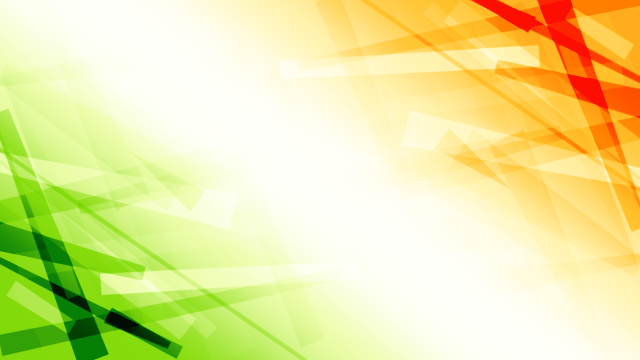
Reproduce this background procedurally as a Shadertoy shader.

```glsl
vec3 hash3(float n) {
    vec3 v = fract(vec3(n) * vec3(0.1031, 0.1130, 0.0973));
    v += dot(v, v.yzx + 33.33);
    return fract((v.xxy + v.yzz) * v.zyx);
}

// Tapered strip from a to b, with half widths w.x and w.y at its ends
float strip(vec2 q, vec2 a, vec2 b, vec2 w) {
    vec2 along = b - a;
    float len = length(along);
    vec2 dir = along / len;
    vec2 local = vec2(dot(q - a, dir), dot(q - a, vec2(-dir.y, dir.x)));
    float halfWidth = mix(w.x, w.y, clamp(local.x / len, 0.0, 1.0));
    float aa = 1.0 / iResolution.y;
    float ends = smoothstep(-aa, aa, min(local.x, len - local.x));
    return ends * smoothstep(aa, -aa, abs(local.y) - halfWidth);
}

// Translucent shards in four families of direction
float shards(vec2 q) {
    float sum = 0.0;
    for (int i = 0; i < 36; i++) {
        float n = float(i);
        vec3 r = hash3(n + 7.0);
        vec3 s = hash3(n + 71.0);
        int family = i % 4;
        float angle = family == 0 ? -1.17 : family == 1 ? -0.25 : family == 2 ? -0.62 : 0.16;
        angle += 0.2 * (s.x - 0.5);
        vec2 dir = vec2(cos(angle), sin(angle));
        vec2 center = r.xy * vec2(1.15, 0.95);
        vec2 reach = dir * mix(0.25, 0.7, s.y);
        vec2 widths = mix(vec2(0.008, 0.02), vec2(0.05, 0.08), vec2(s.z, r.z));
        sum += (fract(r.z * 7.0) - 0.45) * 0.22 * strip(q, center - reach, center + reach, widths);
    }
    return sum;
}

// Ink density around a corner at the origin
float density(vec2 q, float spread) {
    float level = 1.0 - q.x / 1.15 - q.y / 0.92 + spread;
    float fade = pow(smoothstep(-0.5, 0.75, level), 1.7);
    float d = 0.48 + shards(q);

    // Dark crossing strips
    d += 0.27 * strip(q, vec2(0.0, 0.69), vec2(0.26, 0.0), vec2(0.025, 0.045));
    d += 0.22 * strip(q, vec2(-0.05, 0.355), vec2(0.40, 0.24), vec2(0.042, 0.02));
    d += 0.24 * strip(q, vec2(-0.05, 0.302), vec2(0.50, 0.02), vec2(0.008, 0.02));
    d += 0.28 * strip(q, vec2(0.30, 0.125), vec2(0.47, 0.04), vec2(0.024, 0.01));
    d += 0.16 * strip(q, vec2(-0.05, 0.618), vec2(0.85, -0.003), vec2(0.006, 0.006));
    d += 0.25 * strip(q, vec2(0.36, 0.58), vec2(0.55, 0.44), vec2(0.0, 0.035));
    d += 0.14 * strip(q, vec2(0.0, 0.04), vec2(0.95, 0.24), vec2(0.03, 0.015));

    // Pale strips
    d -= 0.20 * strip(q, vec2(0.28, 0.21), vec2(1.0, 0.25), vec2(0.03, 0.025));
    d -= 0.18 * strip(q, vec2(-0.05, 0.56), vec2(0.65, 0.41), vec2(0.025, 0.05));
    d -= 0.16 * strip(q, vec2(0.03, 0.20), vec2(0.20, 0.09), vec2(0.025, 0.02));
    return clamp(fade * d, 0.0, 1.0);
}

vec3 greenInk(float d) {
    vec3 c = mix(vec3(1.0, 1.0, 0.99), vec3(0.93, 0.99, 0.68), smoothstep(0.0, 0.16, d));
    c = mix(c, vec3(0.52, 0.86, 0.04), smoothstep(0.12, 0.48, d));
    c = mix(c, vec3(0.02, 0.50, 0.02), smoothstep(0.48, 0.74, d));
    return mix(c, vec3(0.0, 0.05, 0.0), smoothstep(0.76, 1.0, d));
}

vec3 orangeInk(float d) {
    vec3 c = mix(vec3(1.0, 1.0, 0.99), vec3(1.0, 0.96, 0.72), smoothstep(0.0, 0.16, d));
    c = mix(c, vec3(1.0, 0.76, 0.17), smoothstep(0.12, 0.44, d));
    c = mix(c, vec3(1.0, 0.50, 0.0), smoothstep(0.42, 0.62, d));
    return mix(c, vec3(0.99, 0.06, 0.0), smoothstep(0.62, 0.80, d));
}

void mainImage(out vec4 fragColor, in vec2 fragCoord) {
    vec2 p = fragCoord / iResolution.y;
    float aspect = iResolution.x / iResolution.y;

    // The opposite corner reuses the strips, turned by half a circle
    vec2 turned = vec2(aspect - p.x, 1.055 - p.y);
    vec3 color = greenInk(density(p, 0.0)) * orangeInk(density(turned, 0.1));
    fragColor = vec4(color, 1.0);
}
```
